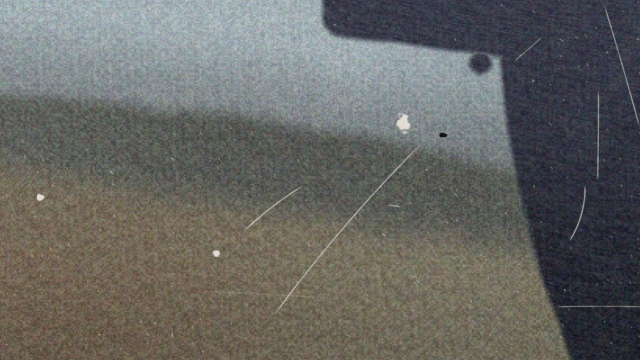
A Shadertoy shader for this texture:

```glsl
// Scratched, grainy glossy panel with a soft reflected horizon and a dark frame at the right.

const vec3 SKY_HIGH   = vec3(0.64, 0.69, 0.71);
const vec3 SKY_LOW    = vec3(0.50, 0.53, 0.54);
const vec3 BAND       = vec3(0.34, 0.35, 0.33);
const vec3 GROUND     = vec3(0.46, 0.44, 0.375);
const vec3 GROUND_RED = vec3(0.43, 0.375, 0.31);
const vec3 FRAME_HIGH = vec3(0.22, 0.23, 0.285);
const vec3 FRAME_LOW  = vec3(0.135, 0.145, 0.18);
const vec3 SCRATCH    = vec3(0.80, 0.80, 0.76);
const float GRAIN_SCALE = 230.0;
const float GRAIN_DEPTH = 0.20;
const float TINT_DEPTH  = 0.05;
const float SPECK_ODDS  = 0.16;
const float LINE_WIDTH  = 0.0011;

// Scratch end points, then bend and brightness of each.
const int SCRATCHES = 9;
const vec4 ENDS[SCRATCHES] = vec4[](
    vec4(1.181, 0.611, 0.755, 0.116), vec4(0.845, 0.486, 0.676, 0.356),
    vec4(1.674, 1.000, 1.778, 0.641), vec4(1.662, 0.757, 1.660, 0.495),
    vec4(1.625, 0.491, 1.581, 0.329), vec4(1.428, 0.829, 1.505, 0.896),
    vec4(1.539, 0.148, 1.790, 0.148), vec4(0.556, 0.190, 0.926, 0.171),
    vec4(1.076, 0.431, 1.111, 0.426));
const vec2 BEND_LIGHT[SCRATCHES] = vec2[](
    vec2(-0.013, 0.85), vec2(-0.006, 0.85), vec2(0.002, 0.65),
    vec2(0.001, 0.75), vec2(0.013, 0.80), vec2(0.0, 0.50),
    vec2(0.001, 0.50), vec2(0.002, 0.20), vec2(0.0, 0.65));

float hash(vec2 p) {
    return fract(sin(dot(p, vec2(127.1, 311.7))) * 43758.5453);
}

float noise(vec2 p) {
    vec2 i = floor(p), f = fract(p);
    f = f * f * (3.0 - 2.0 * f);
    return mix(mix(hash(i), hash(i + vec2(1, 0)), f.x),
               mix(hash(i + vec2(0, 1)), hash(i + vec2(1, 1)), f.x), f.y);
}

mat2 rotation(float a) {
    return mat2(cos(a), sin(a), -sin(a), cos(a));
}

// Coverage of a tapered arc between two ends.
float scratch(vec2 p, vec4 ends, float bend, float pixel) {
    vec2 span = ends.zw - ends.xy;
    float len = length(span);
    vec2 dir = span / len, rel = p - ends.xy;
    float t = dot(rel, dir) / len;
    float off = dot(rel, vec2(-dir.y, dir.x)) - bend * 4.0 * t * (1.0 - t);
    float taper = smoothstep(0.0, 0.12, t) * smoothstep(1.0, 0.92, t);
    float wear = 0.6 + 0.4 * noise(vec2(t * len * 45.0, len * 91.0));
    return smoothstep(LINE_WIDTH + pixel, 0.0, abs(off)) * taper * wear;
}

// Signed distance to the dark frame: side strip, rounded top bar and a small lobe.
float frameDistance(vec2 p) {
    float side = 1.586 - 0.38 * p.y + 0.17 * p.y * p.y - p.x;
    vec2 q = vec2(0.897 - p.x, 0.90 - 0.14 * (p.x - 0.95) - p.y) + 0.05;
    float bar = length(max(q, 0.0)) + min(max(q.x, q.y), 0.0) - 0.05;
    float lobe = length(p - vec2(1.335, 0.825)) - 0.034;
    return min(min(side, bar), lobe);
}

// Scattered dust dashes, one chance per cell.
float specks(vec2 p, float cells, float pixel) {
    vec2 g = p * cells, id = floor(g);
    float seed = hash(id + cells);
    vec2 centre = 0.3 + 0.4 * vec2(hash(id + 17.3), hash(id + 41.9));
    vec2 q = rotation(0.4 + 1.1 * hash(id + 5.1)) * (fract(g) - centre) / cells;
    float halfLength = 0.0045 * pow(hash(id + 9.7), 3.0);
    q.x -= clamp(q.x, -halfLength, halfLength);
    float dash = smoothstep(0.001 + pixel, 0.0, length(q));
    return dash * step(seed, SPECK_ODDS) * (0.3 + 0.7 * hash(id + 2.3));
}

// Ragged paint chip.
float chip(vec2 p, vec2 centre, vec2 size, float pixel) {
    float d = length((p - centre) / size) - 1.0 + 0.9 * (noise(p * 130.0) - 0.5);
    return smoothstep(0.25 + pixel / size.x, -0.2, d);
}

void mainImage(out vec4 fragColor, in vec2 fragCoord) {
    float pixel = 1.0 / iResolution.y;
    vec2 p = fragCoord * pixel;
    float wobble = noise(p * 9.0) - 0.5;

    // Reflected sky, dark band and warm ground
    float horizon = 0.734 - 0.05 * p.x - 0.07 * p.x * p.x + 0.025 * wobble;
    float bandFoot = 0.55 - 0.16 * p.x + 0.03 * wobble;
    vec3 sky = mix(SKY_LOW, SKY_HIGH, smoothstep(0.0, 0.27, p.y - horizon));
    sky *= 1.0 - 0.10 * smoothstep(0.9, 1.4, p.x);
    vec3 ground = mix(GROUND, GROUND_RED, smoothstep(0.75, 0.0, length(p * vec2(0.6, 1.0) - vec2(0.08, 0.08))));
    ground *= 0.94 + 0.1 * smoothstep(0.0, 0.3, p.y);
    vec3 band = BAND * (1.08 - 0.08 * smoothstep(0.0, 0.7, p.x));
    vec3 col = mix(ground, band, smoothstep(-0.09, 0.07, p.y - bandFoot));
    col = mix(col, sky, smoothstep(-0.03, 0.035, p.y - horizon));

    // Dark frame with brushed streaks
    float frame = smoothstep(0.011, -0.011, frameDistance(p) + 0.008 * wobble);
    vec2 brushed = rotation(0.22) * p;
    float streak = noise(brushed * vec2(18.0, 190.0)) - 0.5;
    vec3 frameCol = mix(FRAME_LOW, FRAME_HIGH, smoothstep(0.0, 0.95, p.y)) + 0.05 * streak;
    col = mix(col, frameCol, frame);

    // Grain and faint colour mottling
    float grain = 0.65 * noise(p * GRAIN_SCALE) + 0.35 * noise(p * GRAIN_SCALE * 0.53 + 31.0) - 0.5;
    vec3 tint = vec3(noise(p * 95.0), noise(p * 95.0 + 57.0), noise(p * 95.0 + 113.0)) - 0.5;
    col += GRAIN_DEPTH * grain * mix(1.0, 0.7, frame) + TINT_DEPTH * tint;

    // Dust, scratches and chips
    float dust = specks(p, 24.0, pixel) + 0.6 * specks(p + 3.7, 41.0, pixel);
    col = mix(col, SCRATCH, min(dust, 1.0) * 0.6);
    for (int i = 0; i < SCRATCHES; i++) {
        float line = scratch(p, ENDS[i], BEND_LIGHT[i].x, pixel);
        col = mix(col, SCRATCH, line * BEND_LIGHT[i].y);
    }
    float chips = chip(p, vec2(1.121, 0.660), vec2(0.014, 0.022), pixel);
    chips += chip(p, vec2(0.111, 0.451), vec2(0.009, 0.008), pixel);
    chips += chip(p, vec2(0.602, 0.296), vec2(0.009, 0.007), pixel);
    col = mix(col, vec3(0.88, 0.86, 0.83), min(chips, 1.0));
    col = mix(col, vec3(0.08), chip(p, vec2(1.233, 0.624), vec2(0.009, 0.005), pixel));

    fragColor = vec4(clamp(col, 0.0, 1.0), 1.0);
}
```
